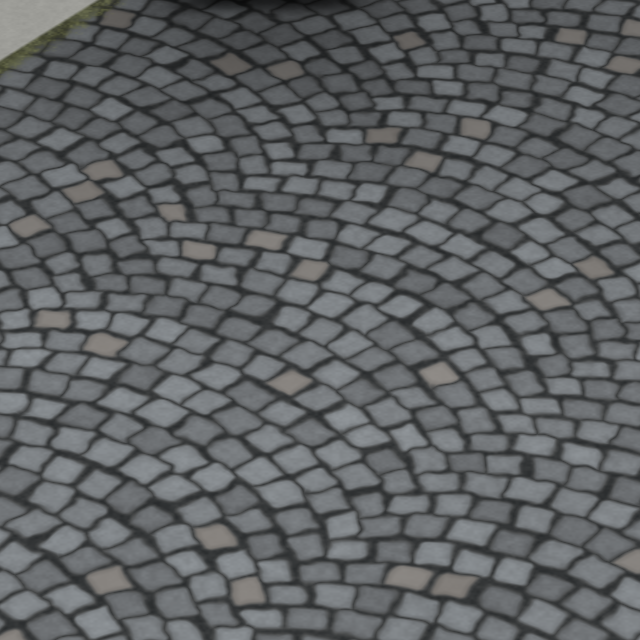
This texture is drawn by a Shadertoy shader. Its source:

```glsl
// Grey cobbles laid in segmental arches, seen at a slant with a kerb in one corner.
// Canvas points are projected to the ground; each arch column holds shifted arcs
// of jittered stones, and a cellular search finds the two nearest stones.

const float HORIZON = 4.5;         // height of the vanishing line
const float FORESHORTEN = 1.6;     // ground depth per canvas height
const float AXIS_ANGLE = 0.89;     // direction of the arch columns
const float COLUMN_WIDTH = 0.825;
const float COLUMN_START = -0.138; // position of one valley between columns
const float HALF_ARC = 0.70;       // half opening angle of an arch
const float ROW_PITCH = 0.074;
const float STONES_PER_ROW = 13.0; // every second row has one less
const float JOINT = 0.0115;
const float CORNER = 0.009;
const float JITTER = 0.011;
const float EDGE_SOFTNESS = 0.0045;

const vec3 STONE_DARK = vec3(0.385, 0.395, 0.405);
const vec3 STONE_LIGHT = vec3(0.535, 0.555, 0.57);
const vec3 STONE_WARM = vec3(0.53, 0.505, 0.48);
const vec3 JOINT_DARK = vec3(0.15, 0.16, 0.165);
const vec3 JOINT_LIGHT = vec3(0.315, 0.32, 0.32);
const vec3 KERB = vec3(0.62, 0.62, 0.60);
const vec3 MOSS = vec3(0.33, 0.34, 0.22);

float hash(vec3 p) {
    p = fract(p * vec3(0.1031, 0.1130, 0.0973));
    p += dot(p, p.yzx + 33.33);
    return fract((p.x + p.y) * p.z);
}

float noise(vec2 p) {
    vec2 i = floor(p), f = fract(p);
    f = f * f * (3.0 - 2.0 * f);
    vec2 o = vec2(0.0, 1.0);
    return mix(mix(hash(vec3(i, 7.0)), hash(vec3(i + o.yx, 7.0)), f.x),
               mix(hash(vec3(i + o.xy, 7.0)), hash(vec3(i + o.yy, 7.0)), f.x), f.y);
}

float roundedBox(vec2 p, vec2 halfSize) {
    vec2 q = abs(p) - halfSize + CORNER;
    return length(max(q, 0.0)) + min(max(q.x, q.y), 0.0) - CORNER;
}

mat2 rotation(float a) {
    return mat2(cos(a), sin(a), -sin(a), cos(a));
}

// Compares the stones of one column near p; nearest = two smallest distances.
void searchColumn(vec2 p, float column, inout vec2 nearest, inout vec3 stoneId) {
    float radius = 0.5 * COLUMN_WIDTH / sin(HALF_ARC);
    p.x -= (column + 0.5) * COLUMN_WIDTH;
    p.y -= 0.5 * ROW_PITCH * mod(column, 2.0);
    float t = clamp(p.x, -0.5 * COLUMN_WIDTH, 0.5 * COLUMN_WIDTH);
    float middleRow = round((p.y - sqrt(radius * radius - t * t)) / ROW_PITCH);

    for (float dr = -1.0; dr <= 1.0; dr++) {
        float row = middleRow + dr;
        float count = STONES_PER_ROW - mod(row, 2.0);
        vec2 fromCentre = p - vec2(0.0, row * ROW_PITCH);
        float turn = atan(fromCentre.x, fromCentre.y) / (2.0 * HALF_ARC) + 0.5;
        float middle = clamp(floor(turn * count), 0.0, count - 1.0);
        for (float ds = -1.0; ds <= 1.0; ds++) {
            float index = middle + ds;
            if (index < 0.0 || index >= count) continue;
            vec3 id = vec3(column, row, index) + 50.0;
            vec3 h = vec3(hash(id), hash(id + 91.0), hash(id + 173.0)) - 0.5;
            float angle = ((index + 0.5) / count * 2.0 - 1.0) * HALF_ARC;
            vec2 q = fromCentre - radius * vec2(sin(angle), cos(angle)) - JITTER * h.xy;
            q = rotation(angle + 0.28 * h.z) * q;
            q.x += 0.35 * h.x * q.y;
            vec2 size = vec2(2.0 * HALF_ARC * radius / count, ROW_PITCH * cos(angle));
            float d = roundedBox(q, 0.5 * (size * (1.0 + 0.13 * h.zy) - JOINT));
            if (d < nearest.x) {
                nearest = vec2(d, nearest.x);
                stoneId = id;
            } else nearest.y = min(nearest.y, d);
        }
    }
}

void mainImage(out vec4 fragColor, in vec2 fragCoord) {
    vec2 uv = fragCoord / iResolution.xy;

    // Ground position, slightly bent so that the courses wander
    vec2 ground = vec2(uv.x - 0.5, FORESHORTEN * uv.y) / (1.0 - uv.y / HORIZON);
    vec2 p = ground + 0.006 * sin(ground.yx * 11.0 + vec2(0.0, 2.0));
    p += 0.008 * (vec2(noise(ground * 45.0), noise(ground * 45.0 + 60.0)) - 0.5);
    vec2 across = vec2(sin(AXIS_ANGLE), -cos(AXIS_ANGLE));
    p = vec2(dot(p, across) - COLUMN_START, dot(p, vec2(-across.y, across.x)));

    // Nearest stones in this column and in the one beyond the closer valley
    vec2 nearest = vec2(9.0);
    vec3 id = vec3(0.0);
    float column = floor(p.x / COLUMN_WIDTH);
    float side = fract(p.x / COLUMN_WIDTH) < 0.5 ? -1.0 : 1.0;
    searchColumn(p, column, nearest, id);
    searchColumn(p, column + side, nearest, id);
    float edge = max(nearest.x, 0.5 * (nearest.x - nearest.y + 0.7 * JOINT));

    // Stone tones, grain and dirty joints
    float grain = 0.6 * noise(ground * 75.0) + 0.4 * noise(ground * 170.0);
    vec3 stone = mix(STONE_DARK, STONE_LIGHT, 0.75 * hash(id + 31.0) + 0.4 * grain - 0.05);
    stone = mix(stone, STONE_WARM, 0.75 * step(0.955, hash(id + 57.0)));
    stone *= 1.0 - 0.10 * smoothstep(-0.014, 0.0, edge);
    vec3 joint = mix(JOINT_LIGHT, JOINT_DARK, smoothstep(0.0, 0.009, edge) * 0.5 + 0.5 * grain);
    vec3 color = mix(stone, joint, smoothstep(-EDGE_SOFTNESS, EDGE_SOFTNESS, edge));

    // Light fading with distance, and a shadow at the far edge
    color *= mix(1.04, 0.87, smoothstep(0.35, 1.0, uv.y));
    color *= 0.97 + 0.06 * noise(ground * 5.0);
    color *= 1.0 - 0.28 * exp(-dot((uv - vec2(0.42, 1.0)) * vec2(3.6, 6.0), (uv - vec2(0.42, 1.0)) * vec2(3.6, 6.0)));
    color *= 1.0 - 0.65 * smoothstep(0.97, 1.0, uv.y) * smoothstep(0.20, 0.08, abs(uv.x - 0.42));

    // Kerb with a mossy foot
    float kerb = dot(uv - vec2(0.0, 0.905), normalize(vec2(-0.62, 1.0)));
    float moss = smoothstep(-0.03, -0.008, kerb + 0.018 * (grain - 0.5));
    color = mix(color, MOSS * (0.55 + 0.8 * grain), 0.8 * moss);
    color = mix(color, KERB * (0.95 + 0.08 * grain), smoothstep(-0.003, 0.003, kerb));

    fragColor = vec4(color, 1.0);
}
```
